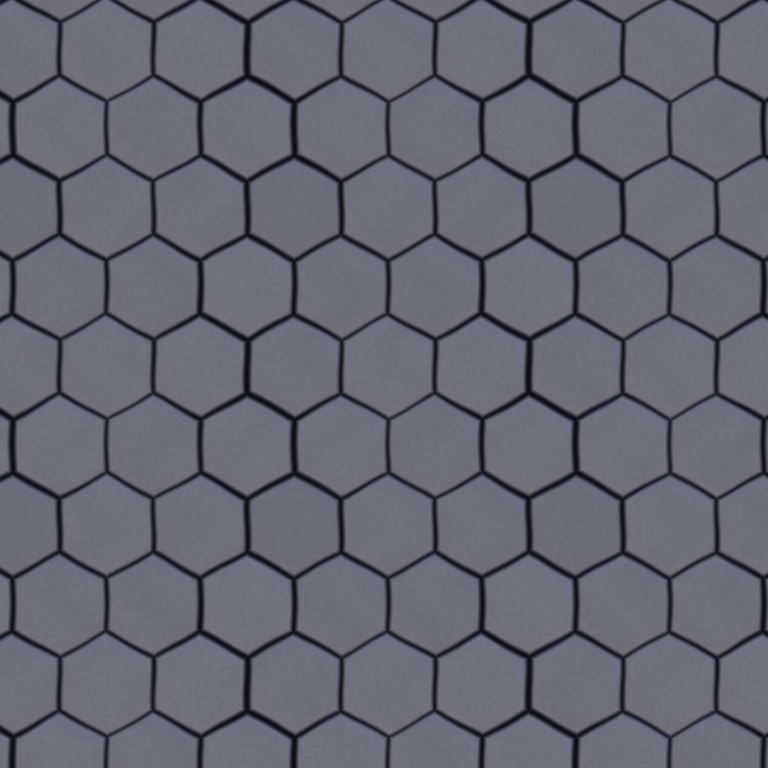
Write a WebGL 1 fragment shader that draws this pattern.

```glsl
precision highp float;
// Grey hexagonal paving with soft, dark, uneven joints.
// Two offset lattices give the nearest tile; three axis distances give its
// edges. Joint width and tile tone vary over a block of 3 columns by 4 rows.

uniform vec2 u_resolution;

float hash(vec2 p) {
  return fract(sin(dot(p, vec2(41.3, 289.1))) * 4375.5);
}

// Distance to the nearest jittered point, about 0 to 1
float cellular(vec2 p) {
  vec2 cell = floor(p);
  float nearest = 2.0;
  for (int j = -1; j <= 1; j++) {
    for (int i = -1; i <= 1; i++) {
      vec2 g = cell + vec2(float(i), float(j));
      vec2 point = g + vec2(hash(g), hash(g + 17.7));
      nearest = min(nearest, distance(p, point));
    }
  }
  return nearest;
}

// Centre of the hexagon of unit width that holds p
vec2 hexCentre(vec2 p) {
  vec2 period = vec2(1.0, 1.732);
  vec2 a = floor(p / period + 0.5) * period;
  vec2 b = (floor(p / period) + 0.5) * period;
  return distance(p, a) < distance(p, b) ? a : b;
}

void main() {
  vec2 uv = gl_FragCoord.xy / u_resolution.y;

  // Slightly flattened lattice, a little over 8 columns by 9 rows
  vec2 p = vec2(uv.x * 8.182 - 0.135, (uv.y * 9.673 + 0.945) * 0.866);
  p += 0.006 * sin(p.yx * vec2(9.0, 11.0));
  vec2 centre = hexCentre(p);
  vec2 q = p - centre;

  // Joints: falling edges are heavier than rising ones
  float upright = 0.5 - abs(q.x);
  float falling = 0.5 - abs(dot(q, vec2(0.5, 0.866)));
  float rising = 0.5 - abs(dot(q, vec2(0.5, -0.866)));
  float edge = min(upright - 0.002, min(falling - 0.001, rising + 0.004));
  float wear = cos(2.0944 * (p.x + 0.4))
             + 0.5 * sin(2.0944 * p.x + 1.8138 * p.y);
  edge -= 0.006 * wear;

  // Tile tone, with a faint mottle and a fine grain
  vec2 id = floor(centre * vec2(2.0, 1.1547) + 0.5);
  id = floor(mod(id + 0.5, vec2(6.0, 4.0)));
  float tone = 0.022 * (hash(id) - 0.5);
  tone += 0.004 * sin(p.x * 7.0 + 2.0 * sin(p.y * 5.0));
  tone += 0.022 * (cellular(uv * 130.0) - 0.45);
  vec3 tile = vec3(0.434, 0.436, 0.488) + tone;

  // Cool upper rims and warm lower rims
  float rim = 1.0 - smoothstep(0.04, 0.17, edge);
  tile += vec3(-0.012, 0.0, 0.022) * rim * (q.y + 0.4 * q.x) * 2.0;

  float pixel = 8.182 / u_resolution.y;
  float cover = smoothstep(-0.005, max(0.056, pixel), edge);
  gl_FragColor = vec4(mix(vec3(0.05, 0.055, 0.09), tile, cover), 1.0);
}
```
